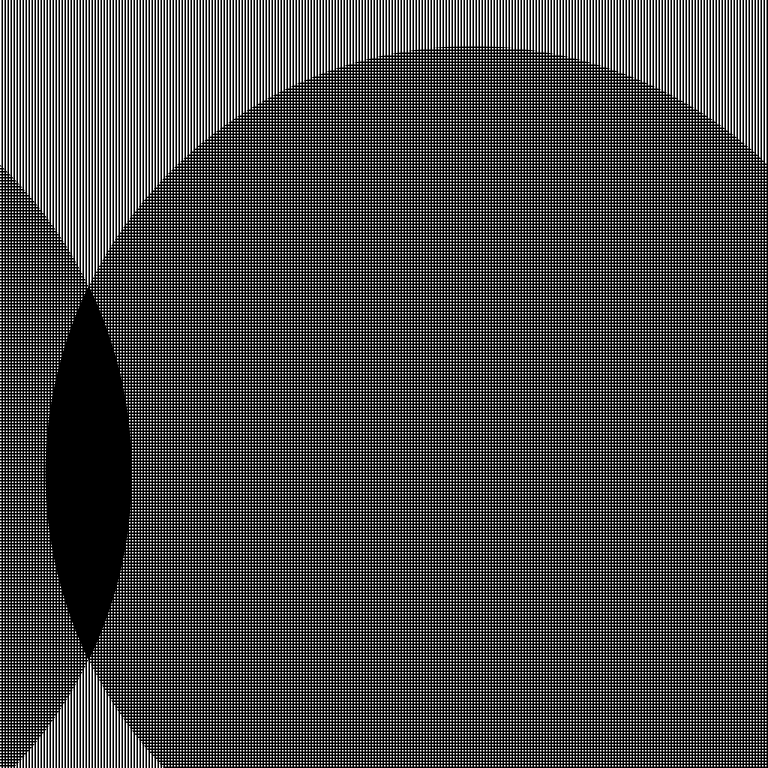
A WebGL 1 fragment shader for this background:

```glsl
precision highp float;
// Fine vertical stripes crossed by two large discs of interleaved row masks, black where they overlap.

uniform vec2 u_resolution;

// Integral of a square wave that is 1 on the first half of each unit period.
float squareIntegral(float t) {
    return 0.5 * floor(t) + min(fract(t), 0.5);
}

// Share of a pixel covered by the square wave, box filtered over its width.
float stripeCoverage(float t, float width) {
    return (squareIntegral(t + 0.5 * width) - squareIntegral(t - 0.5 * width)) / width;
}

// Disc with an edge softened over one pixel.
float disc(vec2 p, vec2 center, float radius, float pixel) {
    return clamp(0.5 - (length(p - center) - radius) / pixel, 0.0, 1.0);
}

void main() {
    vec2 uv = gl_FragCoord.xy / u_resolution;
    float pixel = 1.0 / min(u_resolution.x, u_resolution.y);

    // Alternating columns and rows, 256 pairs across the canvas
    vec2 stripeWidth = 256.0 / u_resolution;
    float columns = stripeCoverage(uv.x * 256.0, stripeWidth.x);
    float rows = stripeCoverage(uv.y * 256.0, stripeWidth.y);

    // The same disc, repeated one canvas width to the left
    vec2 center = vec2(0.6155, 0.384);
    float rightDisc = disc(uv, center, 0.556, pixel);
    float leftDisc = disc(uv, center - vec2(1.0, 0.0), 0.556, pixel);

    // Each disc keeps the rows that the other one removes
    float light = columns;
    light *= mix(1.0, 1.0 - rows, rightDisc);
    light *= mix(1.0, rows, leftDisc);
    // Complementary rows cancel fully inside the overlap
    light *= 1.0 - rightDisc * leftDisc;

    gl_FragColor = vec4(vec3(light), 1.0);
}
```
